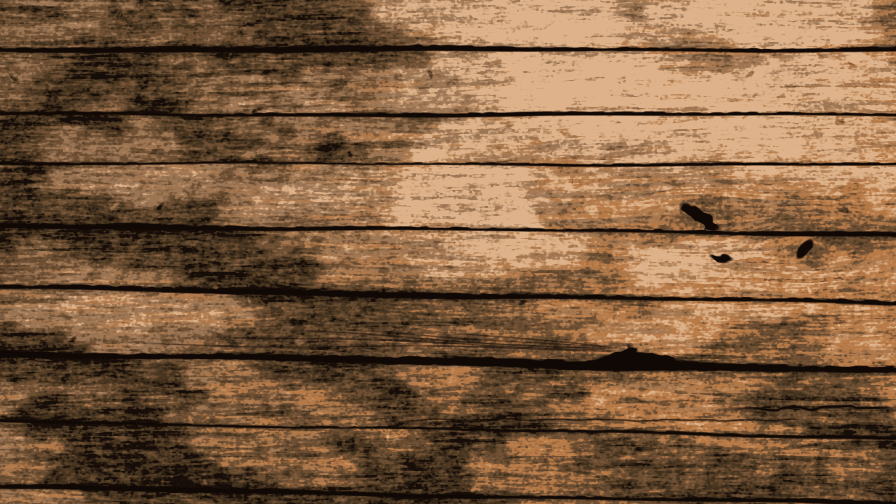
Write a WebGL 1 fragment shader that draws this texture.

```glsl
precision highp float;
// Weathered wooden planks with dark gaps, stains, knots and splits under a warm pool of light.
uniform vec2 u_resolution;

// Eight gaps from the bottom up: height at the left end and half width
const vec4 SEAMS_LOW = vec4(0.034, 0.165, 0.299, 0.430);
const vec4 SEAMS_HIGH = vec4(0.553, 0.676, 0.773, 0.902);
const vec4 GAPS_LOW = vec4(0.0042, 0.0026, 0.0075, 0.0050);
const vec4 GAPS_HIGH = vec4(0.0042, 0.0026, 0.0036, 0.0050);
const float SEAM_DROP = 0.019;
const vec3 GAP_COLOR = vec3(0.06, 0.03, 0.018);
const vec3 CHAR = vec3(0.09, 0.05, 0.03);
const vec3 UMBER = vec3(0.27, 0.20, 0.12);
const vec3 BROWN = vec3(0.43, 0.31, 0.20);
const vec3 DRY = vec3(0.61, 0.46, 0.33);
const vec3 AMBER = vec3(0.72, 0.48, 0.28);
const vec3 PALE = vec3(0.87, 0.70, 0.54);
const vec2 LIGHT_CENTER = vec2(1.25, 0.74);
const vec2 LIGHT_SIZE = vec2(0.66, 0.46);
const vec2 KNOT_A = vec2(1.389, 0.570);
const vec2 KNOT_B = vec2(1.597, 0.507);
const vec2 SPLIT_TIP = vec2(1.24, 0.306);

float hash(vec2 p) { return fract(sin(dot(p, vec2(127.1, 311.7))) * 43758.5); }

// Smooth cellular noise: random cell values blended by distance
float cellNoise(vec2 p) {
  vec2 cell = floor(p);
  float sum = 0.0, total = 0.0;
  for (int k = 0; k < 9; k++) {
    vec2 id = cell + vec2(mod(float(k), 3.0), floor(float(k) / 3.0)) - 1.0;
    vec2 d = id + vec2(hash(id), hash(id + 17.3)) - p;
    float w = exp(-6.0 * dot(d, d));
    sum += w * hash(id + 41.7);
    total += w;
  }
  return sum / total;
}
float layeredNoise(vec2 p) {
  float sum = 0.0, amp = 0.53;
  for (int i = 0; i < 4; i++) {
    sum += amp * cellNoise(p);
    p = p * 2.1 + 13.7;
    amp *= 0.5;
  }
  return sum;
}
float pick(vec4 low, vec4 high, float i) {
  vec4 v = i < 3.5 ? low : high;
  float k = mod(i, 4.0);
  return k < 0.5 ? v.x : k < 1.5 ? v.y : k < 2.5 ? v.z : v.w;
}
float hole(vec2 p, vec2 center, vec2 radius, float angle, float px) {
  float c = cos(angle), s = sin(angle);
  float d = length(mat2(c, -s, s, c) * (p - center) / radius) - 1.0;
  return 1.0 - smoothstep(-px, px, d * min(radius.x, radius.y));
}
// Thin crack fading out at both ends
float crack(vec2 p, float y, float x0, float x1, float width, float px) {
  float ends = smoothstep(x0, x0 + 0.1, p.x) * (1.0 - smoothstep(x1 - 0.04, x1, p.x));
  return ends * (1.0 - smoothstep(width - px, width + px, abs(p.y - y)));
}
vec3 woodColor(float tone, float warmth) {
  vec3 c = mix(CHAR, UMBER, smoothstep(0.0, 0.20, tone));
  c = mix(c, BROWN, smoothstep(0.18, 0.40, tone));
  c = mix(c, mix(DRY, AMBER, warmth), smoothstep(0.40, 0.60, tone));
  return mix(c, PALE, smoothstep(0.64, 0.88, tone));
}

void main() {
  float px = 1.0 / u_resolution.y;
  vec2 p = gl_FragCoord.xy * px;
  float rough = cellNoise(p * vec2(55.0, 70.0));
  // Gaps between planks, the third one torn open
  float plank = 0.0, gap = 0.0, shade = 0.0;
  for (int k = 0; k < 8; k++) {
    float i = float(k), drop = SEAM_DROP * (1.0 - smoothstep(2.5, 5.5, i));
    float wave = sin(p.x * 5.0 + i * 2.3) + 0.6 * sin(p.x * 13.0 + i * 4.1) + rough - 0.5;
    float d = p.y - pick(SEAMS_LOW, SEAMS_HIGH, i) + drop * p.x - 0.0016 * wave;
    float width = pick(GAPS_LOW, GAPS_HIGH, i) * (0.7 + 0.25 * sin(p.x * 4.0 + i * 1.7) + 0.5 * rough);
    float torn = smoothstep(1.17, 1.25, p.x) * (1.0 - smoothstep(1.24, 1.40, p.x));
    if (k == 2 && d > 0.0) width += torn * (0.020 + 0.014 * rough);
    plank += step(0.0, d);
    gap = max(gap, 1.0 - smoothstep(width - px, width + px, abs(d)));
    shade = max(shade, exp(-max(abs(d) - width, 0.0) * 190.0));
  }
  // Grain bends around the two knots
  vec2 a = (p - KNOT_A) / vec2(0.11, 0.05), b = (p - KNOT_B) / vec2(0.10, 0.05);
  float bend = a.y * exp(-dot(a, a)) + b.y * exp(-dot(b, b));
  vec2 g = vec2(p.x + plank * 3.7, p.y - 0.03 * bend + 0.006 * sin(p.x * 3.0 + plank));
  float fibre = cellNoise(g * vec2(11.0, 130.0)), fine = cellNoise(g * vec2(48.0, 270.0));
  float grit = cellNoise(p * vec2(190.0, 230.0));
  float fissure = smoothstep(0.74, 0.88, cellNoise(g * vec2(7.0, 120.0) + 9.0));
  // Light pool, blotches and the curved stain edge
  vec2 l = (p - LIGHT_CENTER) / LIGHT_SIZE;
  float leftSide = 1.0 - smoothstep(0.3, 1.2, p.x);
  float blotch = layeredNoise(p * vec2(4.2, 8.0) + vec2(plank * 0.35, 2.0));
  float tone = 0.50 + 0.42 * exp(-dot(l, l)) + 0.10 * (hash(vec2(plank, 5.0)) - 0.5);
  tone -= mix(0.16, 0.28, leftSide) * smoothstep(0.48, 0.68, blotch) + 0.45 * (blotch - 0.5);
  float arc = length(p - vec2(1.10, 0.55)) - 0.30 + 0.06 * (blotch - 0.5);
  float arcBand = smoothstep(0.54, 0.56, p.y) * (1.0 - smoothstep(0.76, 0.78, p.y)) * step(p.x, 1.1);
  tone -= 0.22 * smoothstep(0.0, 0.04, arc) * exp(-4.0 * max(arc, 0.0)) * arcBand;
  tone -= 0.16 * smoothstep(0.70, 1.0, p.y) * leftSide + 0.10 * (1.0 - smoothstep(0.0, 0.16, p.y));
  tone = max(tone, 0.13 + 0.5 * tone);
  tone += 0.22 * (fibre - 0.5) + 0.25 * (fine - 0.5) + 0.16 * (rough - 0.5) + 0.24 * (grit - 0.5);
  tone -= 0.15 * fissure + 0.16 * shade + 0.18 * exp(-2.0 * dot(a, a)) + 0.16 * exp(-2.0 * dot(b, b));
  // Fanned splits and jagged cracks
  float cut = 0.0, jag = 0.016 * (cellNoise(vec2(p.x * 26.0, 3.0)) - 0.5);
  for (int k = 0; k < 5; k++) {
    float i = float(k), slope = 0.012 + 0.022 * i;
    float y = SPLIT_TIP.y + (SPLIT_TIP.x - p.x) * slope + 0.003 * sin(p.x * 9.0 + i);
    cut = max(cut, 0.6 * crack(p, y, 0.25 + 0.15 * i, SPLIT_TIP.x, 0.0013, px));
  }
  cut = max(cut, crack(p, 0.188 + jag, 1.42, 1.78, 0.0024, px));
  cut = max(cut, 0.8 * crack(p, 0.166 + 0.4 * jag, 0.75, 1.60, 0.0014, px));
  // Knot holes with ragged rims
  vec2 q = p + 0.008 * (rough - 0.5);
  cut = max(cut, hole(q, KNOT_A, vec2(0.044, 0.014), -0.65, px));
  cut = max(cut, hole(q, vec2(1.430, 0.488), vec2(0.023, 0.007), -0.1, px));
  cut = max(cut, hole(q, KNOT_B, vec2(0.022, 0.010), 0.9, px));
  // Scattered chips, pale or dark
  vec2 cell = floor(p * 11.0), spot = (cell + 0.3 + 0.4 * hash(cell)) / 11.0;
  float chip = hole(q, spot, vec2(0.008, 0.004) * (0.4 + hash(cell + 6.2)), 6.3 * hash(cell + 8.4), px);
  tone += chip * step(0.88, hash(cell + 12.6)) * (hash(cell + 20.0) > 0.4 ? 0.25 : -0.35);
  float warmth = smoothstep(0.1, 0.9, 0.4 + 0.4 * p.x - 0.6 * p.y + 0.8 * (fibre - 0.5));
  vec3 color = woodColor(clamp(tone, 0.0, 1.0), warmth);
  gl_FragColor = vec4(mix(color, GAP_COLOR, max(gap, cut)), 1.0);
}
```
